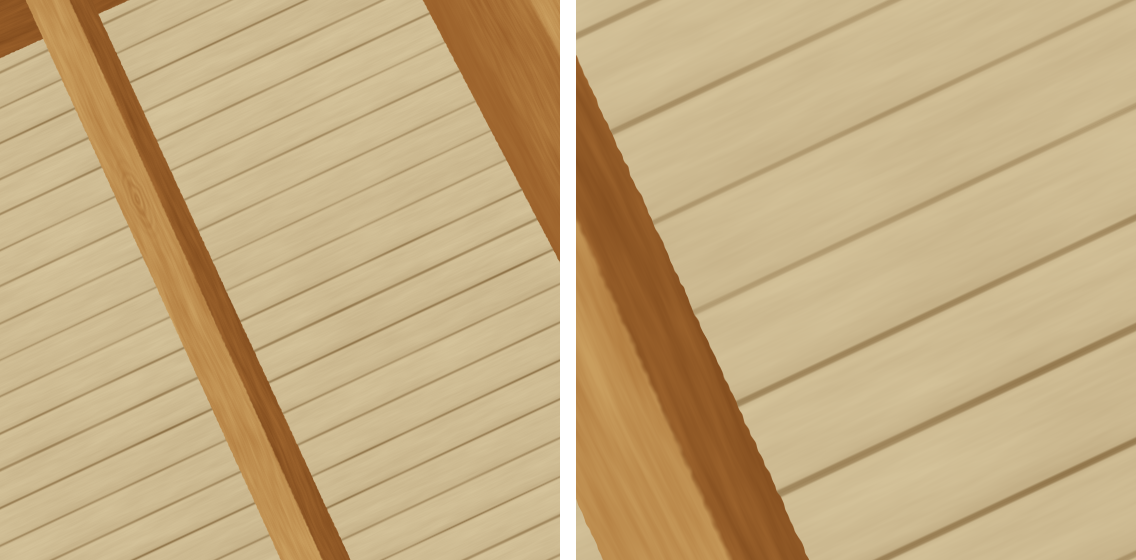
Left: the whole. Right: its middle third, enlarged.
Reproduce this texture procedurally as a Shadertoy shader.

```glsl
// Pale plank cladding crossed by slanted timber beams.
// Planks are bands along one skewed axis that widen slowly downwards; beams are
// half-planes laid over them, all weathered by stretched gradient noise.

const vec3 PLANK_LIGHT = vec3(0.83, 0.76, 0.60);
const vec3 PLANK_DARK  = vec3(0.77, 0.69, 0.53);
const vec3 GROOVE      = vec3(0.57, 0.46, 0.29);
const vec3 WOOD_LIGHT  = vec3(0.79, 0.62, 0.37);
const vec3 WOOD_MID    = vec3(0.70, 0.49, 0.25);
const vec3 WOOD_DARK   = vec3(0.60, 0.37, 0.16);
const vec3 WOOD_DEEP   = vec3(0.50, 0.29, 0.11);

const float PLANK_SLOPE = 0.468;
const float PLANK_PITCH = 0.0651;
const float BEAM_SLOPE  = 0.457;

float hash(float n) {
    return fract(sin(n * 91.345) * 4375.85);
}

vec2 gradientAt(vec2 cell) {
    float a = 6.2832 * fract(sin(dot(cell, vec2(127.1, 311.7))) * 4375.85);
    return vec2(cos(a), sin(a));
}

float gradientNoise(vec2 p) {
    vec2 i = floor(p), f = fract(p);
    vec2 u = f * f * f * (f * (f * 6.0 - 15.0) + 10.0);
    vec2 e = vec2(1.0, 0.0);
    float low  = mix(dot(gradientAt(i), f), dot(gradientAt(i + e.xy), f - e.xy), u.x);
    float high = mix(dot(gradientAt(i + e.yx), f - e.yx), dot(gradientAt(i + e.xx), f - e.xx), u.x);
    return mix(low, high, u.y);
}

float fbm(vec2 p) {
    float sum = 0.0, amp = 0.7;
    for (int i = 0; i < 4; i++) {
        sum += amp * gradientNoise(p);
        p = p * 2.03 + 17.3;
        amp *= 0.5;
    }
    return sum;
}

// Signed distance to the line x = x0 + slope * y, positive on the right
float rightOf(vec2 p, float x0, float slope) {
    return (p.x - x0 - slope * p.y) / sqrt(1.0 + slope * slope);
}

float cover(float d, float aa) {
    return smoothstep(-aa, aa, d);
}

// Across (x) and along (y) coordinates of a direction with the given slope
vec2 grainSpace(vec2 p, float slope) {
    vec2 dir = normalize(vec2(slope, 1.0));
    return vec2(p.x * dir.y - p.y * dir.x, dot(p, dir));
}

vec3 planks(vec2 p, float aa) {
    float t = (p.y + PLANK_SLOPE * p.x - 0.577) / PLANK_PITCH;
    float row = t - 0.003 * t * t;
    float line = floor(row + 0.5);
    float d = (row - line) * PLANK_PITCH / sqrt(1.0 + PLANK_SLOPE * PLANK_SLOPE);
    d += (hash(line) - 0.5) * 0.002;
    float id = floor(row);

    // Broad stains, streaks along each plank, and a tint per plank
    vec2 q = vec2(dot(p, normalize(vec2(1.0, -PLANK_SLOPE))), row);
    float streaks = fbm(vec2(q.x * 7.0 + id * 5.7, q.y * 4.0));
    float fine = fbm(vec2(q.x * 24.0 + id * 3.1, q.y * 16.0));
    float tone = 0.34 + 0.55 * streaks + 0.3 * fine + 0.35 * fbm(p * 4.0);
    tone += 0.22 * (hash(id + 40.0) - 0.5);
    vec3 col = mix(PLANK_LIGHT, PLANK_DARK, clamp(tone, -0.1, 1.2));

    // Groove: dark core, soft shade above it and a faint lit lip below
    float strength = 0.6 + 0.4 * hash(line + 9.0);
    strength *= 0.9 + 0.4 * gradientNoise(vec2(p.x * 9.0, line * 3.7));
    float width = mix(0.0010, 0.0018, hash(line + 21.0));
    float core = 1.0 - smoothstep(width - aa, width + aa + 0.0008, abs(d));
    float shade = exp(-abs(d) / (d < 0.0 ? 0.006 : 0.002));
    float lip = exp(-pow((d - 0.005) / 0.0025, 2.0));
    col = mix(col, PLANK_LIGHT * 1.02, 0.35 * lip);
    return mix(col, GROOVE, clamp(0.28 * shade + 0.7 * core, 0.0, 1.0) * strength);
}

// Timber colour with long fibres; q comes from grainSpace
vec3 timber(vec2 q, vec3 light, vec3 dark, float seed) {
    float bend = 0.008 * gradientNoise(q * vec2(9.0, 5.0) + seed);
    float broad = fbm(vec2((q.x + bend) * 50.0, q.y * 4.0) + seed);
    float fibre = fbm(vec2((q.x + bend) * 170.0, q.y * 13.0) + seed * 2.0);
    return mix(light, dark, clamp(0.42 + 0.7 * broad + 0.55 * fibre, 0.0, 1.0));
}

// Nested oval rings around a knot, fading outwards
float knotRings(vec2 q, vec2 centre) {
    float r = length((q - centre) * vec2(1.0, 0.3)) + 0.003 * gradientNoise(q * 45.0);
    return (0.5 + 0.5 * sin(r * 950.0)) * exp(-r * r / 0.0003);
}

void mainImage(out vec4 fragColor, in vec2 fragCoord) {
    vec2 p = fragCoord / iResolution.xy;
    p.y = 1.0 - p.y;                       // measure downwards from the top
    float aa = 0.75 / iResolution.y;
    float rough = 0.0012 * gradientNoise(p * 170.0);
    vec2 q = grainSpace(p, BEAM_SLOPE);

    vec3 col = planks(p, aa);

    // Cross rail in the top left corner
    float rail = (0.104 - p.y - 0.45 * p.x) / 1.097 + rough;
    vec3 railWood = timber(grainSpace(p, -2.2), WOOD_DARK, WOOD_DEEP, 31.0);
    col = mix(col, railWood, cover(rail, aa));

    // Wide beam on the right, paler towards its far face
    float wide = rightOf(p, 0.755, 0.522) + rough;
    vec3 wideWood = timber(grainSpace(p, 0.522), WOOD_MID, WOOD_DARK, 12.0);
    wideWood = mix(wideWood, WOOD_DARK, 0.65 * (1.0 - smoothstep(0.02, 0.09, wide)));
    vec3 farFace = timber(grainSpace(p, 0.522), WOOD_LIGHT, WOOD_MID, 5.0);
    wideWood = mix(wideWood, farFace, smoothstep(0.165, 0.175, wide));
    col = mix(col, wideWood, cover(wide, aa));

    // Main beam: lit face on the left, shaded face on the right
    float leftEdge = rightOf(p, 0.0456, 0.456) + rough;
    float ridge = rightOf(p, 0.124, 0.452) + rough;
    float rightEdge = rightOf(p, 0.164, 0.462) + rough;
    vec3 lit = timber(q, WOOD_LIGHT, WOOD_MID, 3.0);
    lit = mix(lit, WOOD_DARK, 0.4 * knotRings(q, grainSpace(vec2(0.245, 0.355), BEAM_SLOPE)));
    vec3 shaded = timber(q, mix(WOOD_DARK, WOOD_MID, 0.2), WOOD_DEEP, 23.0);
    vec3 beam = mix(lit, shaded, smoothstep(-0.002, 0.002, ridge));
    col = mix(col, beam, cover(leftEdge, aa) * cover(-rightEdge, aa));

    fragColor = vec4(col, 1.0);
}
```
